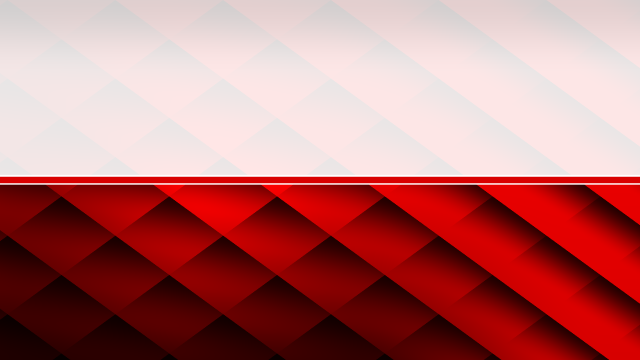
Reproduce this background procedurally as a Shadertoy shader.

```glsl
// Overlapping red diamond tiles, shaded from each tile's top corner.
// A translucent white panel veils the upper half, closed by a red band
// with white borders. The scene is supersampled to smooth tile edges.

const vec2 TILE_HALF = vec2(0.1497, 0.1091);
const vec2 TILE_ORIGIN = vec2(0.620, 1.0);
const vec3 BAND_RED = vec3(0.85, 0.0, 0.0);
const float PANEL_BOTTOM = 0.514;
const float BAND_TOP = 0.509;
const float BAND_BOTTOM = 0.491;
const float BORDER_BOTTOM = 0.487;

// Tile coordinates: x runs to the lower right, y to the lower left
vec2 diamondCell(vec2 p) {
    vec2 d = (p - TILE_ORIGIN) / TILE_HALF;
    return fract(0.5 * vec2(d.x - d.y, -d.x - d.y));
}

// Shadow under the upper edges; one-sided towards the right
float tileShade(vec2 cell, float side) {
    float leftShade = 0.48 * cell.x + 0.85 * cell.y;
    float rightShade = 0.12 * cell.x + 1.45 * cell.y;
    return smoothstep(-0.08, 1.0, mix(leftShade, rightShade, side));
}

// Broad light: strong along the middle and right, dim at lower left
float ambientLight(vec2 p, float side) {
    float depth = clamp((BORDER_BOTTOM - p.y) / BORDER_BOTTOM, 0.0, 1.0);
    float leftDim = 1.0 - smoothstep(0.0, 0.58, p.x);
    float lowerDim = 0.75 * pow(depth, 1.15) * (1.0 - 0.9 * side);
    float glow = 0.12 * exp(-18.0 * dot(p - vec2(0.61, 0.45), p - vec2(0.61, 0.45)));
    return (0.91 + glow) * (1.0 - lowerDim) * (1.0 - 0.42 * leftDim);
}

vec3 tiles(vec2 p) {
    float side = smoothstep(0.9, 1.62, p.x + 0.25 * (p.y - 0.25));
    float shade = tileShade(diamondCell(p), side);
    return vec3(ambientLight(p, side) * mix(0.12, 1.0, shade), 0.0, 0.0);
}

// White veil with a soft shadow falling from the top
vec3 panel(vec3 base, float y) {
    vec3 veiled = mix(base, vec3(1.0), 0.902);
    return veiled * (1.0 - 0.10 * smoothstep(0.79, 1.0, y));
}

vec3 scene(vec2 p, float pixel) {
    vec3 base = tiles(p);
    vec3 color = mix(base, vec3(1.0), smoothstep(-pixel, pixel, p.y - BORDER_BOTTOM));
    color = mix(color, BAND_RED, smoothstep(-pixel, pixel, p.y - BAND_BOTTOM));
    color = mix(color, vec3(1.0), smoothstep(-pixel, pixel, p.y - BAND_TOP));
    return mix(color, panel(base, p.y), smoothstep(-pixel, pixel, p.y - PANEL_BOTTOM));
}

void mainImage(out vec4 fragColor, in vec2 fragCoord) {
    float pixel = 1.0 / iResolution.y;
    vec3 sum = vec3(0.0);
    for (int i = 0; i < 9; i++) {
        vec2 offset = (vec2(i % 3, i / 3) - 1.0) / 3.0;
        sum += scene((fragCoord + offset) * pixel, 0.35 * pixel);
    }
    fragColor = vec4(sum / 9.0, 1.0);
}
```
